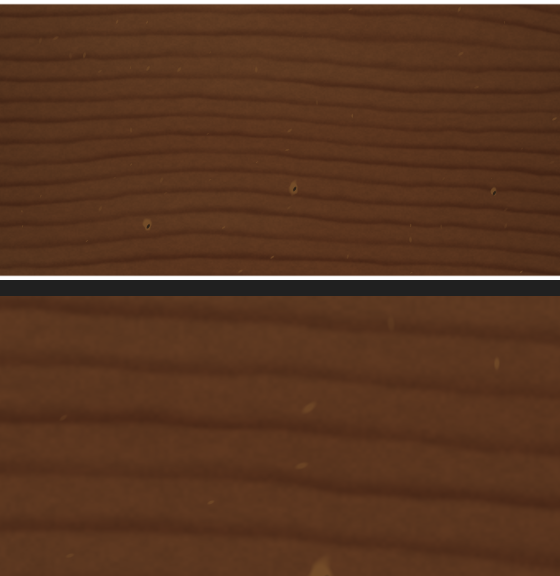
Top, the full canvas; bottom, a detail of the centre.
A Shadertoy shader for this texture:

```glsl
#define RING_COUNT 14.0
#define RING_WARP 1.5
#define RING_DEPTH 0.24
#define FLECK_CELLS 18.0
#define FLECK_SHARE 0.075
#define CHIP_COUNT 3
#define MARGIN 0.0157
#define WOOD vec3(0.352, 0.218, 0.127)
#define RED_WOOD vec3(0.332, 0.190, 0.108)
#define TAN vec3(0.49, 0.33, 0.17)
#define HOLE vec3(0.13, 0.10, 0.07)

float hash(vec2 p) {
    vec3 q = fract(p.xyx * 0.1031);
    q += dot(q, q.yzx + 33.33);
    return fract((q.x + q.y) * q.z);
}

float noise(vec2 p) {
    vec2 cell = floor(p), f = fract(p);
    f = f * f * (3.0 - 2.0 * f);
    float low = mix(hash(cell), hash(cell + vec2(1, 0)), f.x);
    float high = mix(hash(cell + vec2(0, 1)), hash(cell + 1.0), f.x);
    return mix(low, high, f.y);
}

float fbm(vec2 p) {
    float sum = 0.0, gain = 0.5;
    for (int i = 0; i < 4; i++) {
        sum += gain * noise(p);
        p = mat2(0.8, 0.6, -0.6, 0.8) * p * 2.0 + 17.0;
        gain *= 0.5;
    }
    return sum;
}

// Darkness of the growth rings: crisp below, fading softly above
float ringShade(vec2 p) {
    float ring = p.y * RING_COUNT + p.x * 0.3;
    ring += RING_WARP * noise(p * vec2(1.3, 3.0) + 5.0);
    ring += 0.14 * noise(p * vec2(13.0, 19.0));
    float id = floor(ring + 0.5), d = ring - id;
    float width = d < 0.0 ? 0.10 : 0.20;
    float strength = 0.45 + 0.55 * noise(vec2(p.x * 2.5, id * 7.3));
    return strength * exp(-d * d / (width * width));
}

// Small slanted flecks, at most one per grid cell
float fleckMask(vec2 p) {
    vec2 g = p * FLECK_CELLS, cell = floor(g);
    vec2 center = 0.35 + 0.3 * vec2(hash(cell + 31.0), hash(cell + 57.0));
    vec2 d = g - cell - center;
    float angle = 0.3 + 1.4 * hash(cell + 83.0);
    float c = cos(angle), s = sin(angle);
    d = vec2(c * d.x + s * d.y, 2.2 * (c * d.y - s * d.x));
    float radius = mix(0.10, 0.28, hash(cell + 11.0));
    float present = step(hash(cell + 7.0), FLECK_SHARE);
    float fade = mix(0.15, 0.6, hash(cell + 19.0));
    return present * fade * (1.0 - smoothstep(0.3 * radius, radius, length(d)));
}

void mainImage(out vec4 fragColor, in vec2 fragCoord) {
    vec2 p = fragCoord / iResolution.y;
    float aspect = iResolution.x / iResolution.y;
    float pixel = 1.0 / iResolution.y;

    // Broad tone of the stained wood
    float redness = 0.35 + 0.3 * p.x / aspect - 0.35 * p.y;
    redness += 0.9 * (fbm(p * vec2(1.5, 4.0)) - 0.4);
    vec3 color = mix(WOOD, RED_WOOD, clamp(redness, 0.0, 1.0));
    color *= 1.06 - 0.10 * pow(abs(2.0 * p.x / aspect - 1.0), 2.0);

    // Growth rings and fine fibres
    color *= 1.0 - RING_DEPTH * ringShade(p) * vec3(0.8, 1.1, 1.1);
    color *= 1.0 + 0.10 * (fbm(p * vec2(45.0, 75.0)) - 0.47);
    color *= 1.0 + 0.05 * (noise(p * 170.0) - 0.5);

    color = mix(color, TAN, fleckMask(p));

    // Chipped spots with a dark pit
    for (int i = 0; i < CHIP_COUNT; i++) {
        float k = float(i);
        vec2 seed = vec2(k * 5.0 + 2.0, 41.0);
        float across = (k + 0.7 + 0.5 * hash(seed)) / (float(CHIP_COUNT) + 0.6);
        vec2 center = vec2(across * aspect, 0.15 + 0.22 * hash(seed + 9.0));
        vec2 d = p - center;
        float ragged = 0.7 + 0.6 * noise(p * 70.0);
        float chip = length(d * vec2(1.5, 1.0)) / ragged;
        float size = mix(0.016, 0.030, hash(seed + 3.0));
        color = mix(color, TAN, 0.7 * (1.0 - smoothstep(0.5 * size, size, chip)));
        vec2 pit = d + vec2(-0.003, 0.006);
        pit.x -= 0.4 * pit.y;
        float pitShape = length(pit * vec2(1.3, 0.8));
        color = mix(color, HOLE, 0.85 * (1.0 - smoothstep(0.003, 0.009, pitShape)));
    }

    // White margins with a slightly dulled inner rim
    float edge = min(p.y, 1.0 - p.y);
    float rim = smoothstep(MARGIN - 0.0045, MARGIN - 0.003, edge);
    vec3 border = mix(vec3(1.0), vec3(0.94, 0.92, 0.91), rim);
    float board = smoothstep(MARGIN - 0.5 * pixel, MARGIN + 0.5 * pixel, edge);
    fragColor = vec4(mix(border, color, board), 1.0);
}
```
